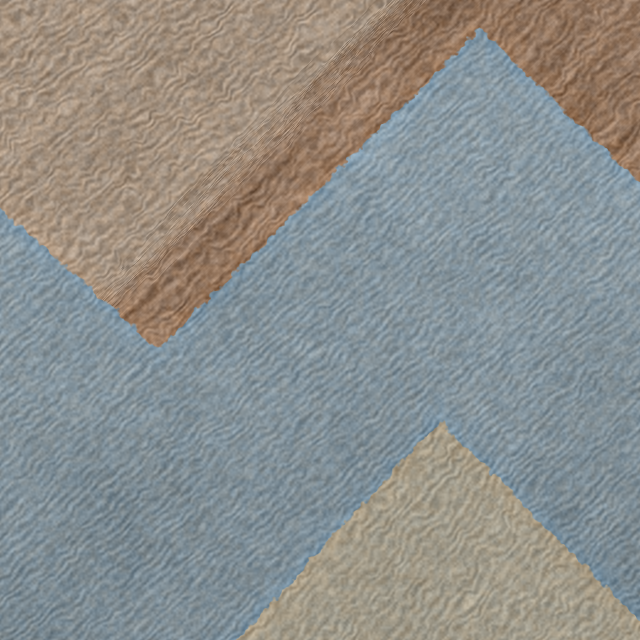
This texture is drawn by a WebGL 2 fragment shader. Its source:

```glsl
#version 300 es
precision highp float;
// Woven carpet: a broad blue zigzag between brown and beige wool.
// Line equations bound the areas; wobbling diagonal ribs and stretched
// noise along the weave give each area its yarn.
uniform vec2 u_resolution;
out vec4 fragColor;

float hash(vec2 p) {
  vec3 q = fract(vec3(p.xyx) * 0.1031);
  q += dot(q, q.yzx + 33.33);
  return fract((q.x + q.y) * q.z);
}

float noise(vec2 p) {
  vec2 i = floor(p), f = fract(p);
  f = f * f * (3.0 - 2.0 * f);
  return mix(mix(hash(i), hash(i + vec2(1, 0)), f.x),
             mix(hash(i + vec2(0, 1)), hash(i + vec2(1, 1)), f.x), f.y);
}

float fbm(vec2 p) {
  float sum = 0.0, amp = 0.5;
  for (int i = 0; i < 4; i++) {
    sum += amp * noise(p);
    p = p * 2.03 + 17.1;
    amp *= 0.5;
  }
  return sum / 0.9375;
}

// Relief of ribs running at an angle, about -1 to 1
float ribs(vec2 p, float angle, float count, float wobble) {
  vec2 along = vec2(cos(angle), sin(angle));
  vec2 q = vec2(dot(p, along), dot(p, vec2(-along.y, along.x)));
  float bend = (noise(q * vec2(24.0, 30.0)) - 0.5) * wobble
             + (noise(q * vec2(75.0, 60.0) + 9.0) - 0.5) * wobble * 0.7;
  float rib = sin(6.2832 * (q.y * count + bend));
  float strength = 0.35 + 0.9 * noise(q * vec2(35.0, 55.0) + 40.0);
  float fibre = noise(q * vec2(85.0, 190.0)) - 0.5;
  return rib * strength * 0.65 + fibre * 1.1;
}

void main() {
  vec2 uv = gl_FragCoord.xy / u_resolution;
  float x = uv.x, y = uv.y;

  // Signed distances to the areas, with slightly frayed borders
  float fray = (noise(uv * 85.0) - 0.5) * 0.008 + (noise(uv * 210.0) - 0.5) * 0.005;
  float risingEdge = 0.456 + 0.992 * (x - 0.247);
  float upperEdge = min(max(0.674 - 0.882 * x, risingEdge), 0.954 - 0.948 * (x - 0.749));
  float lowerEdge = 0.342 + min(1.08 * (x - 0.6875), 0.9985 * (0.6875 - x));
  float brownDist = (y - upperEdge) * 0.71 + fray;
  float beigeDist = (lowerEdge - y) * 0.70 + fray;
  float soft = max(0.0022, 0.7 / u_resolution.y);

  // Blue wool, bluer along its borders
  float blotch = fbm(uv * 5.0) - 0.5;
  vec3 blue = mix(vec3(0.485, 0.54, 0.57), vec3(0.54, 0.60, 0.635), smoothstep(0.1, 0.95, y));
  blue += blotch * 0.08;
  float border = exp(-abs(brownDist) * 75.0) + exp(-abs(beigeDist) * 75.0);
  blue += vec3(-0.045, 0.005, 0.05) * min(border, 1.0);
  blue += ribs(uv, 0.75, 82.0, 0.9) * vec3(0.078, 0.077, 0.075);

  // Brown wool: pale field, dark streaked band, dark right corner
  float bandDist = (y - risingEdge) * 0.71;
  float streak = fbm(vec2(dot(uv, vec2(0.71)) * 5.0, bandDist * 75.0));
  float dark = 1.0 - smoothstep(0.085, 0.145, bandDist + (streak - 0.5) * 0.045);
  vec3 brown = mix(vec3(0.645, 0.575, 0.505), vec3(0.56, 0.45, 0.365), dark);
  brown += (streak - 0.5) * mix(0.06, 0.24, dark) + blotch * 0.07;
  brown += vec3(0.03, 0.0, -0.025) * exp(-abs(brownDist) * 70.0);
  float brownAngle = mix(0.66, 0.80, dark);
  brown += ribs(uv, brownAngle, 70.0, 1.5) * vec3(0.095, 0.092, 0.088);

  // Beige wool, warmer along its border
  vec3 beige = vec3(0.625, 0.60, 0.535) + blotch * 0.05;
  beige += vec3(0.035, 0.005, -0.025) * exp(-abs(beigeDist) * 55.0);
  beige += ribs(uv, 0.88, 68.0, 1.3) * vec3(0.08, 0.079, 0.075);

  // Layer the areas and add fine tinted grain
  vec3 color = mix(blue, brown, smoothstep(-soft, soft, brownDist));
  color = mix(color, beige, smoothstep(-soft, soft, beigeDist));
  color += (noise(uv * 260.0) - 0.5) * 0.075;
  color += (noise(uv * 110.0 + 70.0) - 0.5) * vec3(0.03, 0.0, -0.03);
  fragColor = vec4(clamp(color, 0.0, 1.0), 1.0);
}
```
